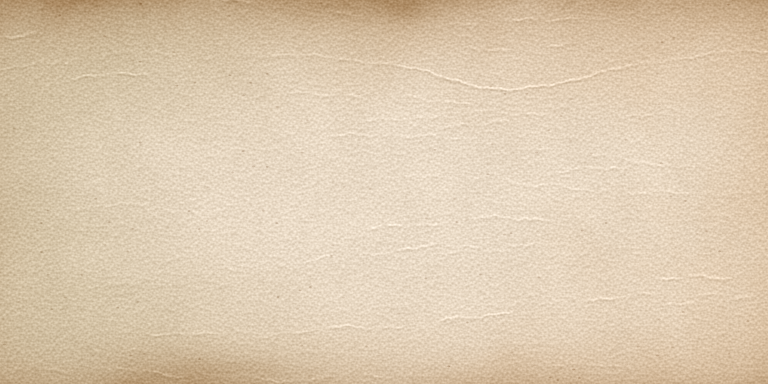
Write a Shadertoy shader that draws this texture.

```glsl
// Aged parchment: a pale cream sheet with browned edges, a crisp slanted grain,
// and thin, nearly level creases. Layered sines make the stains and the wander
// of the creases; embossed cellular noise makes the grain.

vec2 hash2(vec2 p) {
    vec3 q = fract(vec3(p.xyx) * vec3(0.1031, 0.1030, 0.0973));
    q += dot(q, q.yzx + 33.33);
    return fract((q.xx + q.yz) * q.zy);
}

// Distance to the nearest scattered point
float cells(vec2 p) {
    vec2 base = floor(p);
    float nearest = 4.0;
    for (int y = -1; y <= 1; y++)
    for (int x = -1; x <= 1; x++) {
        vec2 cell = base + vec2(x, y);
        vec2 d = cell + hash2(cell) - p;
        nearest = min(nearest, dot(d, d));
    }
    return sqrt(nearest);
}

// Soft blotches from turned and warped sines, about -1 to 1
float clouds(vec2 p) {
    float sum = 0.0, amp = 0.55;
    for (int i = 0; i < 6; i++) {
        p = mat2(0.8, 0.6, -0.6, 0.8) * p * 1.7 + 1.3;
        p += 0.6 * sin(p.yx * 1.1);
        sum += amp * sin(p.x) * sin(p.y);
        amp *= 0.65;
    }
    return sum;
}

// Sharp lit crest with a thin shadow just below it
float ridge(float d) {
    return smoothstep(0.0048, 0.0006, abs(d)) - 0.6 * smoothstep(0.006, 0.0, abs(d + 0.006));
}

float wander(float x, float seed) {
    return 0.010 * sin(7.0 * x + seed) + 0.005 * sin(23.0 * x + 2.0 * seed)
         + 0.0025 * sin(67.0 * x + 3.0 * seed) + 0.0013 * sin(171.0 * x + 5.0 * seed);
}

float creases(vec2 p, float width) {
    float relief = 0.0;
    for (int i = 0; i < 26; i++) {
        float seed = float(i) * 2.4;
        vec2 place = hash2(vec2(i, 7.0)), form = hash2(vec2(i, 19.0));
        vec2 d = p - vec2(place.x * width, (float(i) + place.y) / 26.0);
        float slope = mix(-0.09, 0.13, form.x);
        float reach = mix(0.2, 0.9, form.y * form.y);
        float fade = smoothstep(reach, 0.4 * reach, abs(d.x));
        float broken = smoothstep(-1.3, 1.2, sin(47.0 * p.x + seed) + sin(19.0 * p.x - seed));
        relief += ridge(d.y - slope * d.x - wander(p.x, seed)) * fade * broken * mix(0.4, 1.0, place.y);
    }
    // Main fold, sagging into a valley
    float dx = p.x - 0.66 * width;
    float fold = 0.75 + 0.14 * (1.0 - exp(-2.5 * sqrt(dx * dx + 0.004)));
    float fade = smoothstep(0.27, 0.4, p.x / width) * mix(1.0, 0.5, smoothstep(0.1, 0.4, abs(dx)));
    return relief + 1.2 * fade * ridge(p.y - fold - 0.7 * wander(p.x, 1.0));
}

void mainImage(out vec4 fragColor, in vec2 fragCoord) {
    vec2 uv = fragCoord / iResolution.xy;
    vec2 p = fragCoord / iResolution.y;
    float blotch = clouds(p * 2.2);
    float streak = clouds(p * vec2(1.3, 5.0) + 4.0);
    float fine = clouds(p * 9.0);

    // Pale middle, olive to the left and peach to the right
    vec3 cream = vec3(0.915, 0.855, 0.775);
    vec3 olive = vec3(0.835, 0.770, 0.655);
    vec3 peach = vec3(0.880, 0.785, 0.670);
    float away = length((uv - vec2(0.56, 0.45)) * vec2(1.6, 1.5));
    vec3 color = mix(cream, mix(olive, peach, smoothstep(0.1, 0.7, uv.x)),
                     smoothstep(0.15, 1.05, away + 0.16 * blotch + 0.12 * streak));

    // Brown stains along the edges
    float stain = 0.66 * exp(-13.0 * (1.0 - uv.y)) + 0.3 * exp(-16.0 * uv.y);
    stain += 0.14 * exp(-24.0 * uv.x) + 0.08 * exp(-24.0 * (1.0 - uv.x));
    vec2 lowerLeft = (uv - vec2(0.23, 0.0)) / vec2(0.14, 0.09);
    vec2 topSpot = (uv - vec2(0.53, 1.0)) / vec2(0.04, 0.05);
    stain += 0.3 * exp(-dot(lowerLeft, lowerLeft)) + 0.25 * exp(-dot(topSpot, topSpot));
    stain *= 1.0 + 0.45 * blotch + 0.25 * streak + 0.25 * fine;
    color = mix(color, vec3(0.65, 0.51, 0.35), clamp(stain, 0.0, 0.9));

    // Slanted weave and finer fibres, lit from the upper left
    vec2 weave = vec2(dot(p, vec2(0.8, -0.6)) * 82.0, dot(p, vec2(0.6, 0.8)) * 118.0);
    vec2 fibre = p * vec2(125.0, 150.0) + 9.0;
    float light = 0.068 * (cells(weave) - cells(weave + vec2(-0.25, 0.55)));
    light += 0.062 * (cells(fibre) - cells(fibre + vec2(-0.4, 0.5)));
    light += 0.030 * (0.45 - cells(p * 52.0)) + 0.012 * fine;
    light += 0.080 * creases(p, iResolution.x / iResolution.y);
    color += light * vec3(0.92, 1.0, 1.1);

    // Sparse small flecks of varied depth
    vec2 spot = p * 34.0, id = floor(spot), seed = hash2(id + 50.0);
    float fleck = smoothstep(0.15, 0.04, length((fract(spot) - 0.2 - 0.6 * hash2(id)) * vec2(0.8, 1.2)));
    color -= vec3(0.11, 0.13, 0.14) * fleck * step(0.88, seed.x) * seed.y;

    fragColor = vec4(clamp(color, 0.0, 1.0), 1.0);
}
```
